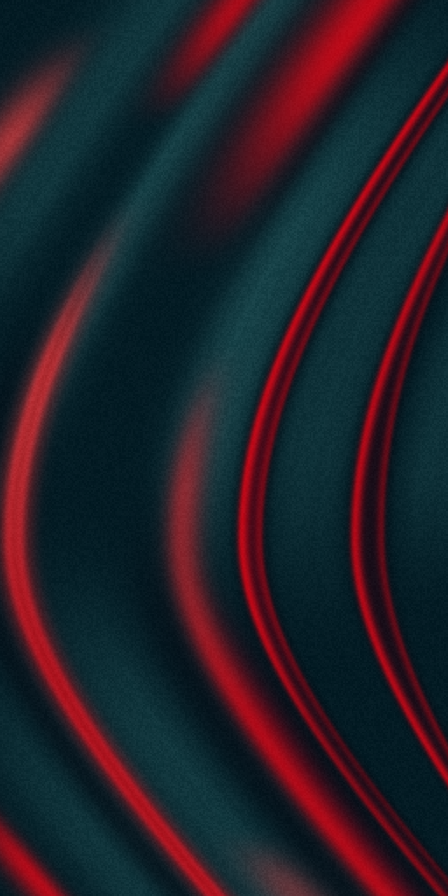
Write a Shadertoy shader that draws this background.

```glsl
// Draws dark teal silk folds that sweep in nested arcs, lit by crimson edges and glows.

const vec3 NIGHT   = vec3(0.004, 0.088, 0.122);
const vec3 TEAL    = vec3(0.092, 0.262, 0.285);
const vec3 INK     = vec3(0.020, 0.045, 0.080);
const vec3 WINE    = vec3(0.300, 0.025, 0.095);
const vec3 CRIMSON = vec3(0.770, 0.035, 0.095);
const vec3 ROSE    = vec3(0.800, 0.220, 0.235);

// Horizontal shift of a fold at height h above its leftmost point.
float bend(float h) {
    float curve = h > 0.0 ? 0.78 : 0.47;
    float slope = h > 0.0 ? 0.87 : 0.98;
    return slope * (sqrt(h * h + curve * curve) - curve);
}

// Soft ridge with separate left and right widths.
float ridge(float s, float center, float left, float right) {
    float d = (s - center) / (s < center ? left : right);
    return exp(-d * d);
}

// Soft plateau between two positions.
float band(float s, float from, float to, float blur) {
    return smoothstep(from - blur, from + blur, s)
         * (1.0 - smoothstep(to - blur, to + blur, s));
}

// One when above the range, zero below it.
float above(float y, float low, float high) {
    return smoothstep(low, high, y);
}

// One when below the range, zero above it.
float below(float y, float low, float high) {
    return 1.0 - smoothstep(low, high, y);
}

// Random value per cell, from -0.5 to 0.5.
float grain(vec2 cell) {
    vec2 q = fract(floor(cell) * vec2(0.1031, 0.1130));
    q += dot(q, q.yx + 33.3);
    return fract((q.x + q.y) * q.x * 7.31) - 0.5;
}

// Broad teal light on the cloth; s and t are fold coordinates.
float sheen(float s, float t, float y) {
    float light = 0.10;
    light += 0.60 * ridge(s, -0.19, 0.12, 0.08) * above(y, 1.1, 1.6);
    light += 0.78 * ridge(s, 0.050, 0.045, 0.065) * above(y, 0.9, 1.4);
    light += 0.55 * ridge(s, -0.14, 0.10, 0.09) * below(y, 0.1, 0.7);
    light += 0.62 * ridge(s, 0.18, 0.15, 0.10) * below(y, 0.30, 0.88);
    light += 0.68 * ridge(s, 0.41, 0.065, 0.10) * above(y, 0.65, 1.1) * below(y, 1.4, 2.2);
    light += 0.32 * ridge(s, 0.49, 0.08, 0.04) * above(y, 0.5, 1.0) * below(y, 1.6, 2.1);
    light += 0.50 * band(s, 0.60, 0.76, 0.05) * above(y, 0.50, 1.05);
    light += 0.48 * above(t, 0.84, 0.94) * above(y, 0.60, 1.00);
    return light;
}

// Narrow fold: dark wine pocket between a bright and a dim rim.
vec3 pleat(vec3 col, float s, float start, float gap, float glow, float pocket) {
    float end = start + gap;
    col = mix(col, INK, 0.75 * band(s, start - 0.015, end + 0.015, 0.020));
    col = mix(col, WINE, pocket * band(s, start, end, 0.010));
    col = mix(col, CRIMSON, 0.50 * glow * ridge(s, end, 0.011, 0.008));
    return mix(col, CRIMSON, glow * ridge(s, start, 0.010, 0.014));
}

void mainImage(out vec4 fragColor, in vec2 fragCoord) {
    // Canvas is one unit wide and two units tall.
    vec2 p = fragCoord / iResolution.xy * vec2(1.0, 2.0);
    float y = p.y;
    float arc = bend(y - 0.80);
    float s = p.x - arc;
    float t = p.x - 0.86 * arc;

    // Cloth with faint woven streaks
    float weave = 0.03 * sin(s * 95.0 + 2.0 * sin(y * 3.0)) + 0.02 * sin(s * 210.0 - y * 4.0);
    vec3 col = mix(NIGHT, TEAL, sheen(s, t, y) * (1.0 + weave));

    // Glows along the upper edge and upper left
    float upperLeft = ridge(s, -0.325, 0.07, 0.045) * band(y, 1.55, 1.82, 0.15);
    col = mix(col, ROSE, 0.80 * upperLeft);
    float topStreak = ridge(s, -0.030, 0.06, 0.04) * above(y, 1.70, 1.98);
    col = mix(col, CRIMSON, 0.85 * topStreak);
    col = mix(col, INK, 0.5 * ridge(s, 0.350, 0.03, 0.03) * above(y, 1.3, 1.7));
    float topFlame = ridge(s, 0.270, 0.095, 0.055) * above(y, 1.36, 1.92);
    col = mix(col, CRIMSON, 0.95 * topFlame);

    // Glows along the lower edge
    float cornerGlow = ridge(s, -0.335, 0.05, 0.035) * below(y, 0.05, 0.32);
    col = mix(col, CRIMSON, 0.9 * cornerGlow);
    float floorGlow = ridge(s, 0.215, 0.07, 0.07) * below(y, 0.0, 0.16);
    col = mix(col, ROSE, 0.45 * floorGlow);

    // Left fold: rose above, crimson below, with a fine double stripe
    float stripe = 0.94 + 0.09 * cos((s - 0.015) * 190.0);
    float leftFold = ridge(s, 0.031, 0.032, 0.034) * below(y, 1.15, 1.58);
    col = mix(col, INK, 0.5 * ridge(s, -0.045, 0.04, 0.03) * below(y, 1.0, 1.4));
    vec3 leftColor = mix(CRIMSON, ROSE, 0.25 + 0.6 * above(y, 0.45, 1.15));
    col = mix(col, leftColor * stripe, leftFold);

    // Middle fold: muted rose that turns into a wide crimson tail
    float tail = below(y, 0.35, 0.75);
    col = mix(col, INK, 0.5 * ridge(s, 0.335, 0.06, 0.03) * below(y, 0.5, 1.0));
    col = mix(col, INK, 0.6 * tail * ridge(s, 0.505, 0.04, 0.03));
    col = mix(col, WINE, 0.7 * tail * ridge(s, 0.450, 0.04, 0.045));
    float middleFold = ridge(s, 0.405 + 0.008 * tail, 0.034, 0.042) * below(y, 0.88, 1.25);
    vec3 middleColor = mix(ROSE, CRIMSON, 0.40 + 0.60 * tail);
    col = mix(col, middleColor, mix(0.66, 0.88, tail) * middleFold);

    // Two narrow pleats on the right
    float waist = ridge(y, 0.85, 0.35, 0.45);
    float pleatGlow = mix(0.60, 0.95, above(y, 0.25, 0.7));
    col = pleat(col, s, 0.540, 0.040, pleatGlow, 0.25 + 0.50 * waist);
    float gap = 0.030 + 0.030 * ridge(y, 0.75, 0.45, 0.5);
    col = pleat(col, t, 0.792, gap, 0.88, 0.25);

    // Fine film grain
    col += 0.035 * grain(p * 256.0) * (0.5 + col.g * 3.0);
    fragColor = vec4(clamp(col, 0.0, 1.0), 1.0);
}
```
